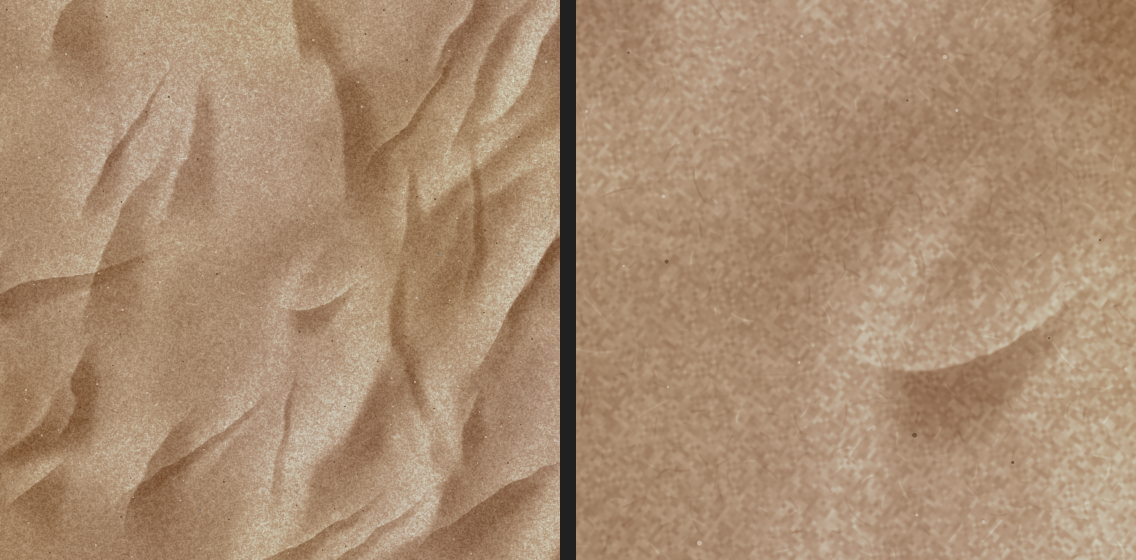
Left: the whole. Right: its middle third, enlarged.
Reproduce this texture procedurally as a WebGL 2 fragment shader.

```glsl
#version 300 es
precision highp float;
// Crumpled brown wrapping paper with broad folds, sharp creases, fibres and specks.

uniform vec2 u_resolution;
out vec4 fragColor;

vec2 hash2(vec2 p) {
    vec3 q = fract(p.xyx * vec3(0.1031, 0.1030, 0.0973));
    q += dot(q, q.yzx + 33.33);
    return fract((q.xx + q.yz) * q.zy);
}

float noise(vec2 p) {
    vec2 i = floor(p), f = p - i;
    f = f * f * f * (f * (f * 6.0 - 15.0) + 10.0);
    return mix(mix(hash2(i).x, hash2(i + vec2(1, 0)).x, f.x),
               mix(hash2(i + vec2(0, 1)).x, hash2(i + 1.0).x, f.x), f.y);
}

vec2 warp(vec2 p, float scale) {
    return vec2(noise(p * scale + 5.0), noise(p * scale + 47.0)) - 0.5;
}

// Height of the sheet: ridges stretched along a rising diagonal
float relief(vec2 p) {
    p += 0.16 * warp(p, 3.5) + 0.03 * warp(p, 11.0);
    vec2 q = mat2(0.5, -0.87, 0.87, 0.5) * p;
    float softness = mix(0.0002, 0.006, noise(p * 3.0 + 70.0));
    float broad = noise(q * vec2(2.0, 4.2) + 13.0) - 0.5;
    float small = noise(q * vec2(4.2, 8.0) + 91.0) - 0.5;
    float crumple = smoothstep(0.3, 0.75, noise(p * 3.2 + 23.0));
    return -sqrt(broad * broad + softness)
           - 0.45 * crumple * sqrt(small * small + 0.0008);
}

// Scattered creases: lit on the left, a tapering shadow facet on the right
float creases(vec2 p) {
    p += 0.07 * warp(p, 5.0) + 0.012 * warp(p, 22.0) + 0.002 * warp(p, 110.0);
    float tone = 0.0;
    for (int i = 0; i < 25; i++) {
        vec2 cell = vec2(i % 5, i / 5);
        vec2 r = hash2(cell + 31.0), s = hash2(cell + 77.0);
        vec2 q = p - (cell + r) / 5.0;
        float angle = mix(0.35, 2.0, s.x);
        vec2 dir = vec2(cos(angle), sin(angle));
        float along = dot(q, dir) / (0.07 + 0.19 * s.y);
        float d = dot(q, vec2(dir.y, -dir.x)) + 0.05 * (r.x - 0.5) * along * along;
        float taper = 1.0 - smoothstep(0.3, 1.0, abs(along));
        float width = (0.03 + 0.11 * r.y) * max(0.65 - 0.5 * along, 0.15);
        float edge = 0.0015 + 0.008 * s.x * s.x;
        float side = smoothstep(-edge, edge, d);
        float shadow = side * (1.0 - smoothstep(0.45 * width, width, d));
        float lit = (1.0 - side) * exp(min(d, 0.0) * 1.5 / width);
        float worn = exp(-abs(d) / 0.0016) * step(0.65, r.x);
        tone += taper * (0.28 * lit - 0.42 * shadow + 0.14 * worn);
    }
    return tone;
}

// Short curved strands, some pale and some dark
float fibres(vec2 p, float scale, float width) {
    vec2 g = p * scale, base = floor(g);
    float tone = 0.0, blur = scale / u_resolution.y;
    for (int i = 0; i < 9; i++) {
        vec2 cell = base + vec2(i % 3, i / 3) - 1.0;
        vec2 r = hash2(cell + scale), s = hash2(cell + scale + 211.0);
        vec2 q = g - cell - r;
        float angle = 6.283 * s.x;
        q = vec2(q.x * cos(angle) + q.y * sin(angle), q.y * cos(angle) - q.x * sin(angle));
        q.y += (r.x - 0.5) * 1.6 * q.x * q.x;
        float d = length(vec2(max(abs(q.x) - 0.1 - 0.3 * r.y, 0.0), q.y));
        tone += (1.0 - smoothstep(0.0, width + blur, d)) * (s.y - 0.5);
    }
    return tone;
}

void main() {
    vec2 p = gl_FragCoord.xy / u_resolution.y;

    // Light falls from the upper left
    vec2 lightStep = 0.0015 * vec2(0.85, -0.53);
    float slope = (relief(p + lightStep) - relief(p - lightStep)) / 0.003;
    float tone = 0.12 * slope + creases(p) + 0.4 * (noise(p * 3.0 + 8.0) - 0.5);
    tone /= 1.0 + 1.8 * max(tone, 0.0) + 0.4 * max(-tone, 0.0);

    // Pulp grain on a turned lattice, then fibres
    vec2 turned = mat2(0.8, 0.6, -0.6, 0.8) * p;
    tone += 0.34 * (noise(turned * 390.0) - 0.5) + 0.16 * (noise(p * 210.0 + 40.0) - 0.5);
    tone += 0.07 * (noise(turned * 90.0 + 60.0) - 0.5);
    tone += 0.34 * fibres(p, 75.0, 0.05) + 0.34 * fibres(p, 30.0, 0.02);

    // Saturated brown in the shade, paler and greyer in the light
    float light = 0.9 + tone;
    vec3 color = mix(vec3(0.45, 0.29, 0.17), vec3(0.71, 0.60, 0.49), light);
    color += vec3(0.0, 0.18, 0.25) * max(light - 1.0, 0.0);
    color.b -= 0.04 * (noise(p * 4.0 + 33.0) - 0.5);

    // Sparse specks, mostly pale or dark, rarely blue
    vec2 cell = floor(p * 24.0);
    vec2 r = hash2(cell + 400.0), s = hash2(cell + 500.0);
    float d = length(p - (cell + 0.1 + 0.8 * r) / 24.0);
    float radius = 0.0003 + 0.0009 * s.y * s.y;
    float speck = 1.0 - smoothstep(radius, radius + 1.0 / u_resolution.y, d);
    vec3 speckColor = s.x < 0.22 ? vec3(0.83, 0.79, 0.73) : vec3(0.36, 0.24, 0.15);
    if (s.x > 0.34) speckColor = vec3(0.36, 0.42, 0.55);
    color = mix(color, speckColor, 0.7 * speck * step(s.x, 0.345));

    fragColor = vec4(clamp(color, 0.0, 1.0), 1.0);
}
```
